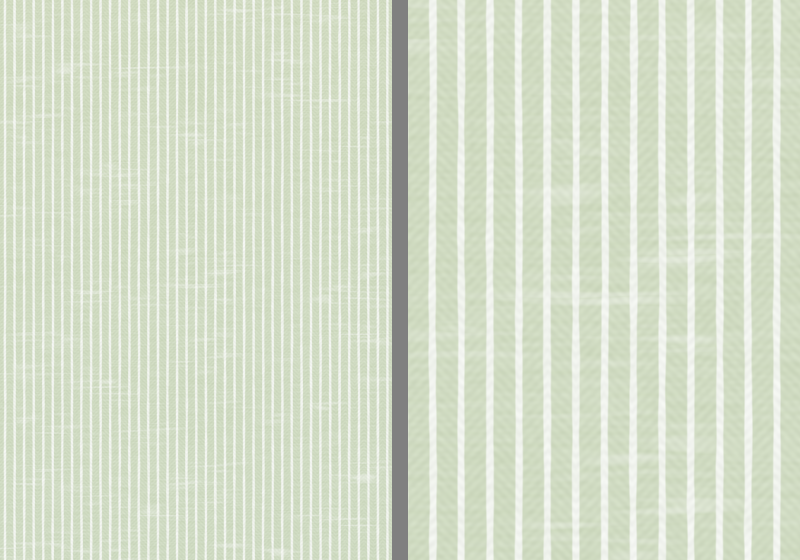
Left: the whole. Right: its middle third, enlarged.
A WebGL 2 fragment shader for this texture:

```glsl
#version 300 es
precision highp float;
// Pale green woven cotton with narrow white vertical stripes and slubbed weft threads.

uniform vec2 u_resolution;
out vec4 outColor;

const vec3 GREEN_DARK  = vec3(0.800, 0.846, 0.738);
const vec3 GREEN_LIGHT = vec3(0.832, 0.872, 0.782);
const vec3 WHITE       = vec3(0.955, 0.962, 0.948);

const float STRIPES       = 41.0;   // repeats across the canvas
const float STRIPE_WIDTH  = 0.25;   // share of one repeat
const float STRIPE_PHASE  = 0.025;  // shift, in repeats
const float STRIPE_WOBBLE = 0.035;  // sideways drift of the yarn, in repeats
const float WEFT_THREADS  = 300.0;  // horizontal threads per canvas height
const float TWILL_LINES   = 150.0;  // diagonal ridges per canvas height
const float TWILL_DEPTH   = 0.010;
const float SLUB_AMOUNT   = 0.50;
const float GRAIN         = 0.014;
const float TAU           = 6.2831853;

vec2 hashGradient(vec2 cell) {
  vec3 p = fract(cell.xyx * vec3(0.1031, 0.1030, 0.0973));
  p += dot(p, p.yzx + 33.33);
  float angle = TAU * fract((p.x + p.y) * p.z);
  return vec2(cos(angle), sin(angle));
}

// Gradient noise, roughly -1 to 1.
float noise(vec2 p) {
  vec2 i = floor(p), f = fract(p);
  vec2 u = f * f * f * (f * (f * 6.0 - 15.0) + 10.0);
  vec2 e = vec2(0.0, 1.0);
  float low  = mix(dot(hashGradient(i), f),
                   dot(hashGradient(i + e.yx), f - e.yx), u.x);
  float high = mix(dot(hashGradient(i + e.xy), f - e.xy),
                   dot(hashGradient(i + e.yy), f - e.yy), u.x);
  return 1.4 * mix(low, high, u.y);
}

// Coverage of the white stripes, each drifting and fading on its own.
float stripeMask(vec2 uv, float y) {
  float x = uv.x * STRIPES - STRIPE_PHASE;
  float id = floor(x);
  float drift = STRIPE_WOBBLE * noise(vec2(id * 7.31, y * 9.0));
  float distanceToCenter = abs(x - id - 0.5 + drift);
  float width = STRIPE_WIDTH * (1.0 + 0.2 * noise(vec2(id * 3.7, y * 45.0)));
  float soft = 0.6 * STRIPES / u_resolution.x + 0.02;
  float edge = smoothstep(-soft, soft, 0.5 * width - distanceToCenter);
  return edge * (0.92 + 0.10 * noise(vec2(id * 5.3 + 9.0, y * 70.0)));
}

// Thick pale weft yarns: short thin dashes gathered in loose patches.
float slubMask(vec2 p) {
  float patches = smoothstep(-0.25, 0.6, noise(p * vec2(7.0, 20.0) + 31.0));
  float fine    = smoothstep(0.05, 0.75, noise(p * vec2(11.0, 170.0)));
  float bold    = smoothstep(0.30, 0.80, noise(p * vec2(13.0, 85.0) + 57.0));
  return patches * max(0.8 * fine, bold);
}

// Zigzag twill ridges, fading out where they are finer than the canvas.
float twill(vec2 p) {
  float zigzag = abs(fract(p.x * 30.0) - 0.5) / 30.0;
  float visible = 1.0 - smoothstep(0.35, 0.6, TWILL_LINES / u_resolution.y);
  return visible * sin(TAU * TWILL_LINES * (p.y + zigzag));
}

void main() {
  vec2 uv = gl_FragCoord.xy / u_resolution;
  vec2 p = gl_FragCoord.xy / u_resolution.y;

  // Green ground with uneven weft threads and broad tonal drift.
  float weft = noise(vec2(p.x * 16.0, p.y * WEFT_THREADS));
  float drift = noise(p * vec2(3.0, 5.0) + 12.0);
  float tone = clamp(0.42 + 0.55 * weft + 0.18 * drift, 0.0, 1.0);
  vec3 color = mix(GREEN_DARK, GREEN_LIGHT, tone);
  color += vec3(-0.006, 0.0, 0.008) * (0.5 - uv.y);

  // Pale slubs, then the stripes over them.
  color = mix(color, WHITE, SLUB_AMOUNT * slubMask(p));
  color = mix(color, WHITE, stripeMask(uv, p.y));

  // Weave relief and fibre grain.
  color += TWILL_DEPTH * twill(p);
  color += GRAIN * noise(p * vec2(230.0, 270.0) + 5.0);

  outColor = vec4(clamp(color, 0.0, 1.0), 1.0);
}
```
